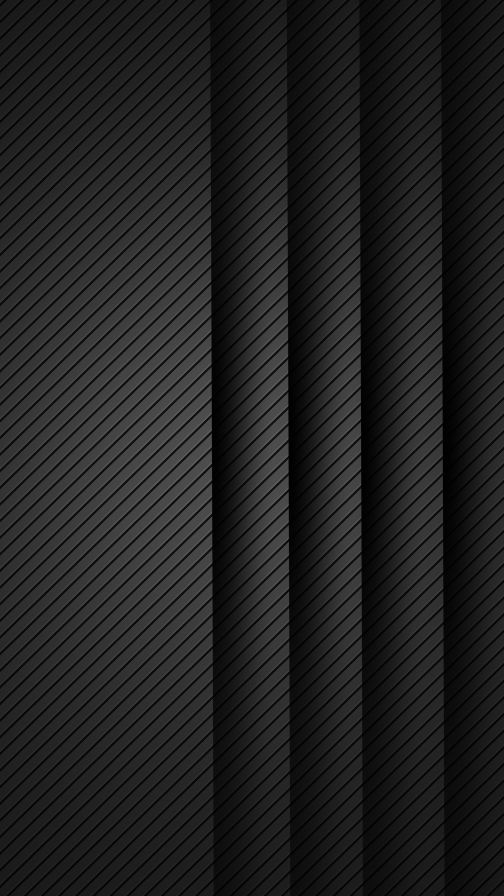
Write a Shadertoy shader that draws this background.

```glsl
// Overlapping dark panels with diagonal grooves, soft shadows and a central glow.

const float STRIPE_PERIOD = 0.0330; // vertical spacing, in canvas widths
const float STRIPE_SLOPE = 0.97;
const float SHADOW_WIDTH = 0.128;

// Soft light that fades faster vertically than horizontally.
float glow(vec2 uv, vec2 center) {
    vec2 d = uv - center;
    return 0.088 + 0.215 * exp(-3.0 * d.x * d.x - 9.0 * d.y * d.y);
}

// Antialiased line profile around zero.
float line(float distance, float halfWidth, float blur) {
    return 1.0 - smoothstep(halfWidth - blur, halfWidth + blur, abs(distance));
}

// Brightness factor of the engraved diagonal stripes.
float grooves(vec2 p, float pixel) {
    float blur = 0.6 * pixel / STRIPE_PERIOD;
    float phase = (p.y - STRIPE_SLOPE * p.x) / STRIPE_PERIOD - 0.04;
    float offset = fract(phase) - 0.5;
    float dark = line(offset, 0.09, blur);
    float rim = line(offset - 0.17, 0.05, blur);
    return (1.0 + 0.22 * rim) * (1.0 - 0.76 * dark);
}

// Shadow cast to the right of a panel edge, deepest at mid height.
float edgeShadow(float distance, float height, float pixel) {
    float y = height - 0.5;
    float depth = mix(0.5, 1.0, exp(-9.0 * y * y));
    float falloff = 1.0 - smoothstep(-0.005, SHADOW_WIDTH, distance);
    float side = smoothstep(-pixel, pixel, distance);
    return 1.0 - depth * falloff * side;
}

void mainImage(out vec4 fragColor, in vec2 fragCoord) {
    vec2 uv = fragCoord / iResolution.xy;
    vec2 p = fragCoord / iResolution.x;
    float pixel = 1.0 / iResolution.x;

    float shade = glow(uv, vec2(0.47, 0.5)) * grooves(p, pixel);

    // Slightly leaning panel edges.
    vec4 edges = vec4(0.424, 0.576, 0.720, 0.882);
    for (int i = 0; i < 4; i++) {
        float distance = uv.x - edges[i] + 0.007 * uv.y;
        shade *= edgeShadow(distance, uv.y, 0.7 * pixel);
    }

    fragColor = vec4(vec3(shade), 1.0);
}
```
